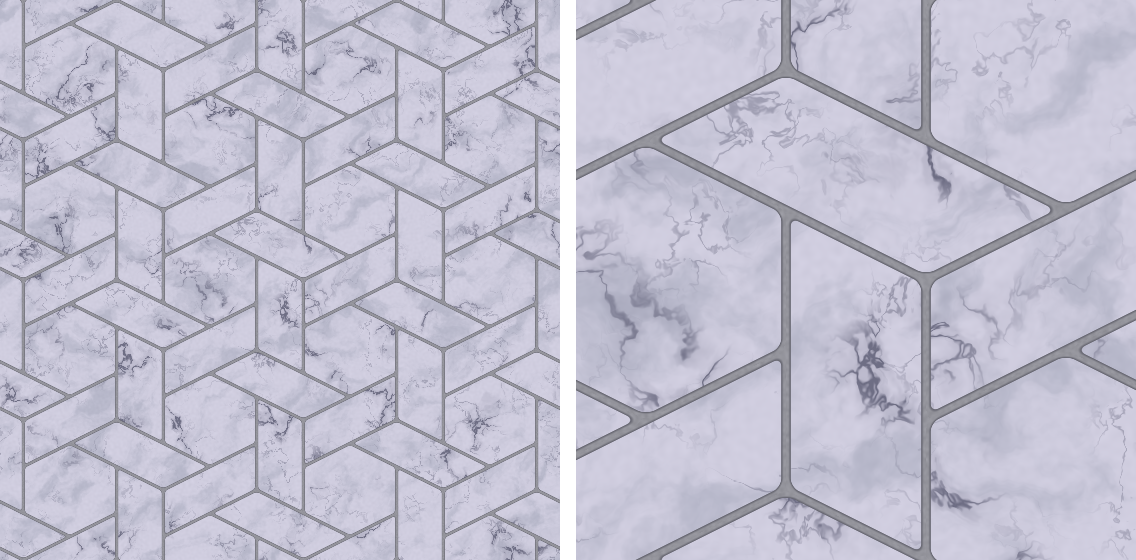
Left: the whole. Right: its middle third, enlarged.
A Shadertoy shader for this pattern:

```glsl
// Pale lilac marble floor: hexagons ringed by woven parallelograms in grey grout.
// Slanted axes a, b turn the layout into a square lattice of four convex tiles;
// each tile samples veined noise at its own hashed offset, so the canvas wraps.

const float UNITS = 12.0;        // canvas side, in half hexagon widths
const float PERIOD = 3.0;        // lattice step along a and b
const float SLANT = 1.118;       // gradient length of the slanted axes
const float CORNER = 0.09;       // corner rounding distance
const float GROUT = 0.034;       // half width of the joints
const float OPEN = 9.0;          // leaves an axis unbounded

struct Tile { float inner; vec2 local; vec2 id; };

vec2 hash2(vec2 p) {
    vec3 q = fract(p.xyx * vec3(0.1031, 0.1030, 0.0973));
    q += dot(q, q.yzx + 33.33);
    return fract((q.xx + q.yz) * q.zy);
}

mat2 rotation(float angle) {
    float c = cos(angle), s = sin(angle);
    return mat2(c, s, -s, c);
}

float cornerSlope(vec2 cell, vec2 corner, vec2 f) {
    return dot(hash2(cell + corner) * 2.0 - 1.0, f - corner);
}

float noise(vec2 p) {
    vec2 cell = floor(p), f = p - cell;
    vec2 u = f * f * f * (f * (f * 6.0 - 15.0) + 10.0);
    float low = mix(cornerSlope(cell, vec2(0, 0), f), cornerSlope(cell, vec2(1, 0), f), u.x);
    float high = mix(cornerSlope(cell, vec2(0, 1), f), cornerSlope(cell, vec2(1, 1), f), u.x);
    return mix(low, high, u.y);
}

float fbm(vec2 p) {
    float sum = 0.0, gain = 1.0;
    for (int i = 0; i < 5; i++) {
        sum += gain * noise(p);
        p = rotation(0.65) * p * 2.03 + 7.3;
        gain *= 0.52;
    }
    return sum;
}

// Slanted axes back to canvas axes
vec2 toCanvas(vec2 ab) {
    return vec2(ab.x - ab.y, 0.5 * (ab.x + ab.y));
}

// Keeps the nearest copy of a tile bounded along a, b and x
void layTile(inout Tile tile, vec2 ab, vec2 centre, vec3 halfSize) {
    vec2 local = ab - centre;
    local -= PERIOD * round(local / PERIOD);
    vec3 gap = (halfSize - abs(vec3(local, local.x - local.y))) / vec3(SLANT, SLANT, 1.0);
    float inner = CORNER - length(max(CORNER - gap, 0.0));
    if (inner > tile.inner) {
        vec2 id = floor(mod(4.0 * toCanvas(ab - local) + 0.5, 4.0 * UNITS));
        tile = Tile(inner, toCanvas(local), id);
    }
}

Tile findTile(vec2 p) {
    vec2 ab = vec2(p.y + 0.5 * p.x, p.y - 0.5 * p.x);
    Tile tile = Tile(-OPEN, vec2(0), vec2(0));
    layTile(tile, ab, vec2(0.0, 0.0), vec3(1.0));                // hexagon
    layTile(tile, ab, vec2(1.5, 0.0), vec3(0.5, 1.0, OPEN));     // falling
    layTile(tile, ab, vec2(0.0, -1.5), vec3(1.0, OPEN, 0.5));    // upright
    layTile(tile, ab, vec2(-1.5, -1.5), vec3(OPEN, 0.5, 1.0));   // rising
    return tile;
}

float vein(float field, float width) {
    return 1.0 - smoothstep(0.0, width, abs(field));
}

vec3 marble(vec2 p, float tint) {
    vec2 warp = vec2(fbm(p * 1.4 + 31.0), fbm(p * 1.4 + 57.0));

    // Soft slanted clouds and fine mottling
    vec2 streak = rotation(-0.5) * p * vec2(0.9, 1.9);
    float cloud = fbm(streak + 0.6 * warp);
    vec3 color = mix(vec3(0.815, 0.805, 0.875), vec3(0.715, 0.718, 0.79),
                     smoothstep(-0.15, 0.55, cloud + tint));
    color += 0.025 * noise(p * 14.0);

    // Broken main veins with smoky borders, then hairlines
    float patches = smoothstep(0.0, 0.32, noise(p * 0.85 + 11.0));
    float mainField = fbm(p * 1.1 + 0.35 * warp + 83.0);
    float fineField = fbm(p * 2.1 + 0.5 * warp + 19.0);
    float finePatches = smoothstep(-0.1, 0.4, noise(p * 1.2 + 43.0));
    float dark = 0.75 * vein(mainField, 0.05) * patches
               + 0.22 * vein(mainField, 0.25) * patches
               + 0.42 * vein(fineField, 0.055) * finePatches;
    return mix(color, vec3(0.39, 0.39, 0.48), min(dark, 0.9));
}

void mainImage(out vec4 fragColor, in vec2 fragCoord) {
    vec2 p = fragCoord / iResolution.xy * UNITS - 1.5;
    float pixel = UNITS / iResolution.y;
    Tile tile = findTile(p);

    // Each tile is cut from a different part of the slab
    vec2 seed = hash2(tile.id + 3.0);
    vec2 stone = rotation((seed.x - 0.5) * 1.6) * tile.local + 20.0 + 90.0 * hash2(tile.id + 71.0);
    vec3 color = marble(stone, 0.16 * (seed.y - 0.5));

    // Grainy grout with a dark rim against the stone
    vec3 grout = vec3(0.58, 0.58, 0.61) + 0.06 * noise(stone * 28.0);
    grout = mix(grout, vec3(0.40, 0.40, 0.44), smoothstep(0.4 * GROUT, GROUT, tile.inner));
    float face = smoothstep(GROUT - 0.5 * pixel, GROUT + 0.5 * pixel, tile.inner);
    fragColor = vec4(mix(grout, color, face), 1.0);
}
```
